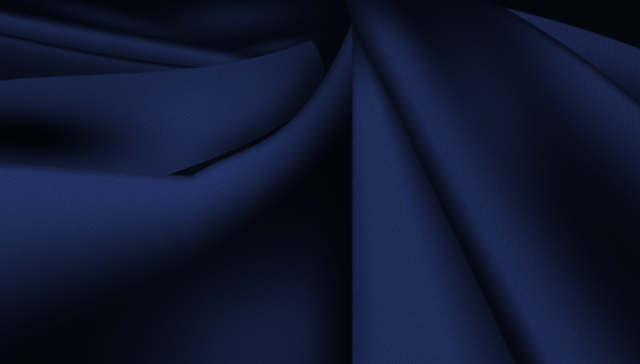
Reproduce this texture procedurally as a Shadertoy shader.

```glsl
// Draped navy cloth: soft folds that fan out from a knot near the top centre.
// Each fold is a region below or beside a cubic edge, shaded by its distance
// from that edge, layered back to front, then covered with a fine weave.

#define VIEW_HEIGHT 4.38
#define EDGE_SOFT 0.018
#define SHADOW vec3(0.010, 0.014, 0.036)
#define LIGHT vec3(0.155, 0.225, 0.450)
#define THREAD_FREQ 150.0
#define WEAVE_DEPTH 0.09
#define GRAIN_DEPTH 0.10

float hash(vec2 p) {
    return fract(sin(dot(p, vec2(127.1, 311.7))) * 43758.5453);
}

// Cubic through four points (k, v)
float curve(float t, vec4 k, vec4 v) {
    vec4 d = t - k;
    return v.x * d.y * d.z * d.w / ((k.x - k.y) * (k.x - k.z) * (k.x - k.w))
         + v.y * d.x * d.z * d.w / ((k.y - k.x) * (k.y - k.z) * (k.y - k.w))
         + v.z * d.x * d.y * d.w / ((k.z - k.x) * (k.z - k.y) * (k.z - k.w))
         + v.w * d.x * d.y * d.z / ((k.w - k.x) * (k.w - k.y) * (k.w - k.z));
}

// Approximate distance below the curve, positive inside the fold
float below(vec2 p, vec4 k, vec4 v) {
    float y = curve(p.x, k, v);
    float slope = (curve(p.x + 0.01, k, v) - y) / 0.01;
    return (p.y - y) / sqrt(1.0 + slope * slope);
}

float fill(float d) {
    return smoothstep(-EDGE_SOFT, EDGE_SOFT, d);
}

mat2 rotation(float a) {
    return mat2(cos(a), -sin(a), sin(a), cos(a));
}

// Tilted soft spot
float glow(vec2 p, vec2 centre, vec2 size, float tilt) {
    vec2 q = rotation(tilt) * (p - centre) / size;
    return exp(-dot(q, q));
}

// Narrow pleats behind the main folds, upper left
float backPleats(vec2 p) {
    float lum = 0.04 + 0.30 * glow(p, vec2(2.8, 0.22), vec2(0.75, 0.22), -0.1)
              + 0.25 * glow(p, vec2(1.3, 0.22), vec2(0.8, 0.10), 0.25);
    float upper = below(p, vec4(0.0, 0.8, 1.8, 2.9), vec4(0.10, 0.25, 0.43, 0.63));
    float upperLum = 0.12 + 0.50 * smoothstep(0.0, 0.12, upper) * smoothstep(0.42, 0.1, upper);
    lum = mix(lum, upperLum, fill(upper) * smoothstep(3.3, 2.6, p.x));
    float lower = below(p, vec4(0.0, 1.0, 2.0, 2.7), vec4(0.40, 0.61, 0.77, 0.82));
    float lowerLum = 0.10 + 0.48 * smoothstep(0.0, 0.06, lower) * exp(-lower * 4.0);
    lum = mix(lum, lowerLum, fill(lower) * smoothstep(2.8, 2.3, p.x));
    return lum + 0.3 * glow(p, vec2(3.3, 0.56), vec2(0.4, 0.07), -0.2);
}

// Rounded fold with a deep hollow at the left
float roundedFold(vec2 p, float toFront) {
    float lum = 0.60 + 0.16 * glow(p, vec2(2.2, 1.5), vec2(0.8, 0.5), -0.5);
    lum -= 0.62 * glow(p, vec2(0.3, 1.63), vec2(1.25, 0.34), 0.08);
    float shade = smoothstep(0.0, 0.45, -toFront);
    lum *= mix(1.0, mix(0.4, 1.0, shade), smoothstep(2.1, 3.0, p.x));
    return lum * (1.0 - 0.35 * smoothstep(3.0, 3.9, p.x));
}

// Broad fold, lower left, sinking into a diagonal valley
float broadFold(vec2 p, float edge, float d) {
    float valley = curve(p.x, vec4(0.0, 2.0, 3.0, 4.1), vec4(4.45, 3.45, 2.80, 1.75));
    float t = (p.y - edge) / max(valley - edge, 0.2);
    float lum = 0.04 + 0.80 * smoothstep(1.0, 0.12, t) * mix(0.65, 1.0, smoothstep(0.0, 0.1, d));
    lum *= 1.0 - 0.35 * smoothstep(2.6, 4.2, p.x);
    float floorLight = glow(p, vec2(3.2, 4.2), vec2(1.35, 0.95), -0.4);
    return lum + 0.46 * floorLight * smoothstep(4.3, 3.6, p.x);
}

// Right side: crest beside the central panel, valley, and the far ridge
float rightFolds(vec2 p, float panelEdge) {
    float crest = p.x - panelEdge - 0.26 - 0.05 * p.y;
    float width = crest < 0.0 ? 0.24 : 0.28 + 0.15 * p.y;
    float lum = 0.06 + 0.62 * exp(-crest * crest / (width * width)) * smoothstep(-0.4, 0.7, p.y);
    lum += 0.28 * glow(p, vec2(5.9, 1.2), vec2(0.4, 1.1), -0.5);
    float ridge = below(p, vec4(5.9, 6.5, 7.1, 7.68), vec4(0.0, 0.35, 0.76, 1.22));
    float ridgeLum = lum + 0.60 * smoothstep(-0.05, 0.12, ridge) * exp(-pow(max(ridge, 0.0) / 0.75, 2.0))
                   * smoothstep(5.5, 7.2, p.x);
    float far = below(p, vec4(6.1, 6.6, 7.1, 7.68), vec4(0.10, 0.23, 0.38, 0.58));
    float farLum = mix(0.04, 0.60 - 0.35 * smoothstep(0.1, 0.7, far), fill(far));
    float behind = mix(lum, farLum, smoothstep(5.7, 6.2, p.x));
    return mix(behind, ridgeLum, fill(ridge));
}

// Crossed threads with uneven grain
float weave(vec2 p, float tilt) {
    vec2 q = rotation(tilt) * p * THREAD_FREQ;
    float threads = sin(q.x) * sin(q.y) + 0.5 * sin(q.x + q.y * 0.5);
    return 1.0 + WEAVE_DEPTH * threads + GRAIN_DEPTH * (hash(floor(p * 70.0)) - 0.5);
}

void mainImage(out vec4 fragColor, in vec2 fragCoord) {
    vec2 p = vec2(fragCoord.x, iResolution.y - fragCoord.y) * VIEW_HEIGHT / iResolution.y;

    // Edge of the broad fold: a flat run, then a rise towards the knot
    vec4 riseX = vec4(2.3, 3.1, 3.7, 4.2), riseY = vec4(2.12, 1.73, 1.23, 0.35);
    float flatY = 1.97 + 0.065 * p.x;
    float broadEdge = min(flatY, curve(p.x, riseX, riseY));
    float broad = max(p.y - flatY, below(p, riseX, riseY));

    // Back to front
    float lum = backPleats(p);
    float rounded = below(p, vec4(0.0, 1.4, 2.8, 3.7), vec4(0.97, 0.89, 0.75, 0.50));
    rounded = min(rounded, 3.9 - 1.2 * pow(abs(p.y - 0.85), 2.0) - p.x);
    lum = mix(lum, roundedFold(p, broad), fill(rounded));
    lum = mix(lum, broadFold(p, broadEdge, broad), fill(broad));

    // Central panel and the folds to its right
    float panelEdge = curve(p.y, vec4(0.25, 1.2, 2.25, 4.38), vec4(4.25, 4.70, 5.20, 6.20));
    float u = (p.x - 4.24) / max(panelEdge - 4.24, 0.05);
    float panelLum = 0.76 * smoothstep(-0.45, 0.25, u) * mix(0.3, 1.0, smoothstep(1.1, 0.55, u));
    panelLum *= smoothstep(0.0, 1.3, p.y);
    lum = mix(lum, panelLum, fill(p.x - 4.24));
    float right = fill((p.x - panelEdge) * 0.9);
    lum = mix(lum, rightFolds(p, panelEdge), right);

    float tilt = mix(mix(0.1, -0.15, fill(p.x - 4.24)), -0.5, right);
    vec3 cloth = mix(SHADOW, LIGHT, clamp(lum, 0.0, 1.1) * weave(p, tilt));
    fragColor = vec4(cloth, 1.0);
}
```
